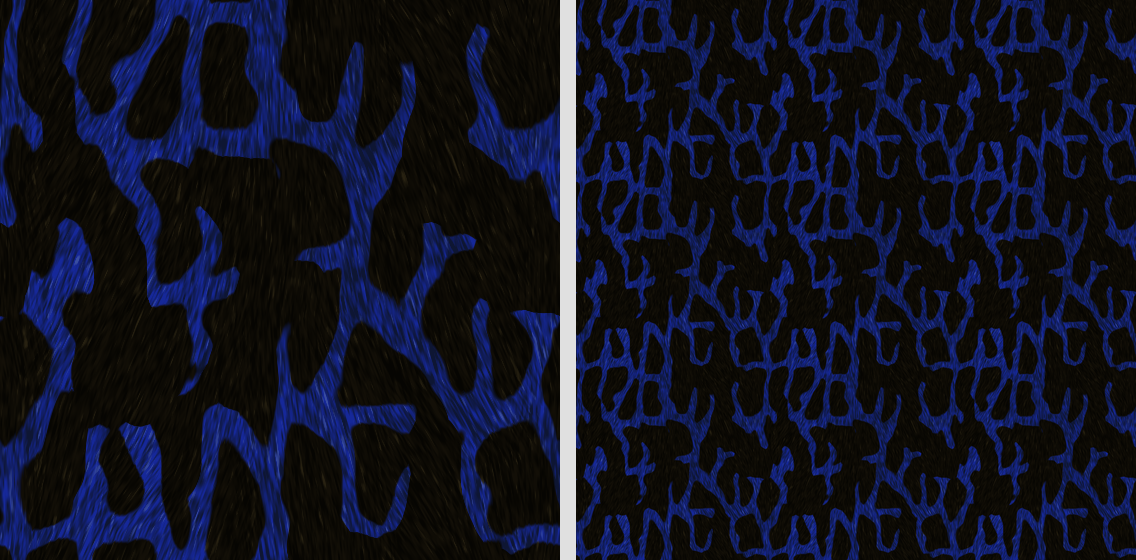
Left, the tile; right, the same tile 3 across and 3 down.
A three.js fragment shader for this texture:

```glsl
varying vec2 vUv;

const float TAU = 6.2831853;

float hash(vec2 p) {
  return fract(sin(dot(p, vec2(127.1, 311.7))) * 43758.5453);
}

// Whole-number wrap, safe against rounding at the period
vec2 wrap(vec2 cell, vec2 period) {
  return floor(mod(cell + 0.5, period));
}

// Value noise that wraps after a whole number of cells
float noise(vec2 p, vec2 period) {
  vec2 i = floor(p);
  vec2 f = fract(p);
  f = f * f * (3.0 - 2.0 * f);
  vec2 a = wrap(i, period);
  vec2 b = wrap(i + 1.0, period);
  return mix(mix(hash(a), hash(vec2(b.x, a.y)), f.x),
             mix(hash(vec2(a.x, b.y)), hash(b), f.x), f.y);
}

float tiledNoise(vec2 uv, vec2 repeats, float seed) {
  return noise(uv * repeats + seed, repeats);
}

vec2 wobble(vec2 uv, float repeats) {
  return vec2(tiledNoise(uv, vec2(repeats), 3.0),
              tiledNoise(uv.yx, vec2(repeats), 0.5)) - 0.5;
}

vec2 cellPoint(vec2 cell, vec2 count) {
  vec2 id = wrap(cell, count);
  return cell + 0.5 + 0.7 * (vec2(hash(id + 17.3), hash(id + 41.9)) - 0.5);
}

// Tall rounded cells; positive inside a spot, negative in the channels
float spotField(vec2 uv) {
  vec2 count = vec2(8.0, 4.0);
  vec2 p = (uv + 0.06 * wobble(uv, 7.0) + 0.032 * wobble(uv, 16.0)) * count;
  vec2 base = floor(p);
  vec2 nearest = vec2(0.0);
  float best = 9.0;
  for (float y = -1.0; y <= 1.0; y++) {
    for (float x = -1.0; x <= 1.0; x++) {
      vec2 r = cellPoint(base + vec2(x, y), count) - p;
      if (dot(r, r) < best) {
        best = dot(r, r);
        nearest = r;
      }
    }
  }
  float sum = 0.0;
  for (float y = -2.0; y <= 2.0; y++) {
    for (float x = -2.0; x <= 2.0; x++) {
      vec2 r = cellPoint(base + vec2(x, y), count) - p;
      vec2 across = r - nearest;
      if (dot(across, across) > 0.0001) {
        vec2 normal = normalize(across);
        float border = dot(0.5 * (r + nearest), normal);
        sum += exp(-13.0 * border * (1.0 + 0.5 * normal.y * normal.y));
      }
    }
  }
  // Channels stay open, except in places where spots merge
  float open = smoothstep(0.2, 0.34, tiledNoise(uv, vec2(9.0, 6.0), 2.0));
  float vary = 0.1 * (tiledNoise(uv, vec2(6.0), 4.0) - 0.5);
  return -log(sum) / 13.0 - mix(-0.25, 0.15 + vary, open);
}

// Hair streaks: blended patches, each combed along its own lean
float fur(vec2 uv, vec2 density, float seed) {
  vec2 p = uv * 8.0;
  vec2 f = smoothstep(0.0, 1.0, fract(p));
  float sum = 0.0;
  float power = 0.0;
  for (float y = 0.0; y <= 1.0; y++) {
    for (float x = 0.0; x <= 1.0; x++) {
      vec2 corner = floor(p) + vec2(x, y);
      vec2 id = wrap(corner, vec2(8.0));
      vec2 r = p - corner;
      float lean = 0.42 * sin(TAU * id.x / 8.0) + 0.4 * (hash(id + 5.7) - 0.5);
      vec2 q = vec2(r.x * cos(lean) - r.y * sin(lean),
                    r.x * sin(lean) + r.y * cos(lean));
      float w = mix(1.0 - f.x, f.x, x) * mix(1.0 - f.y, f.y, y);
      vec2 shift = 200.0 * vec2(hash(id + seed), hash(id + seed + 9.1));
      sum += w * (noise(q * density + shift, vec2(512.0)) - 0.5);
      power += w * w;
    }
  }
  return sum / sqrt(power);
}

void main() {
  float coarse = fur(vUv, vec2(20.0, 3.0), 1.3);
  float fine = fur(vUv, vec2(44.0, 6.0), 23.7);
  float glint = smoothstep(0.2, 0.45, fur(vUv, vec2(38.0, 4.5), 61.1));
  float shade = tiledNoise(vUv, vec2(4.0), 1.0) - 0.5;

  float tone = clamp(0.53 + 0.5 * coarse + 1.2 * fine + 0.4 * shade, 0.0, 1.0);
  vec3 blue = mix(vec3(0.055, 0.085, 0.2), vec3(0.085, 0.155, 0.6), tone);
  blue = mix(blue, vec3(0.27, 0.35, 0.64), 0.75 * glint * tone);

  float sheen = clamp(0.45 + 0.5 * coarse + 1.2 * fine, 0.0, 1.0);
  vec3 black = mix(vec3(0.025, 0.02, 0.006), vec3(0.075, 0.06, 0.028), sheen);
  black += vec3(0.08, 0.07, 0.04) * glint * sheen;

  // Hairs fray the spot edges slightly
  float edge = spotField(vUv) + 0.03 * coarse + 0.03 * fine;
  gl_FragColor = vec4(mix(blue, black, smoothstep(-0.022, 0.022, edge)), 1.0);
}
```
